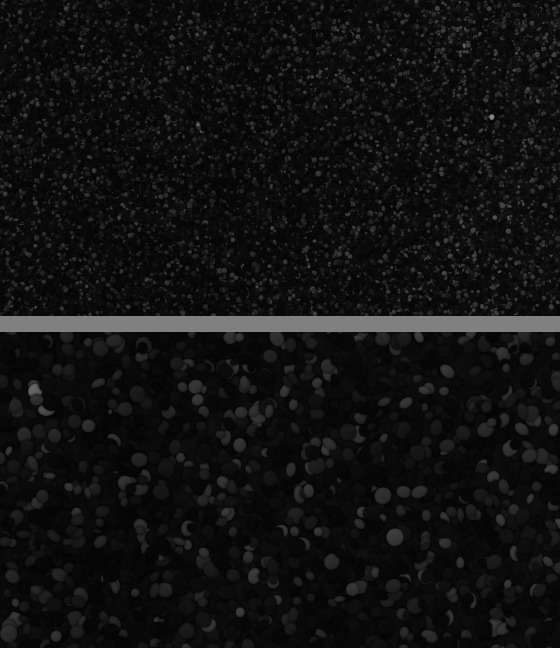
Top: the whole. Bottom: its middle third, enlarged.
Give the GLSL for this texture, as a WebGL 2 fragment shader.

```glsl
#version 300 es
precision highp float;

uniform vec2 u_resolution;
out vec4 fragColor;

// Three random values per integer cell
vec3 hash3(ivec3 cell) {
    uvec3 v = uvec3(cell + 512) * 1664525u + 1013904223u;
    v.x += v.y * v.z; v.y += v.z * v.x; v.z += v.x * v.y;
    v ^= v >> 16u;
    v.x += v.y * v.z; v.y += v.z * v.x; v.z += v.x * v.y;
    return vec3(v >> 8u) / 16777216.0;
}

float valueNoise(vec2 p, int seed) {
    ivec2 i = ivec2(floor(p));
    vec2 f = fract(p);
    f = f * f * (3.0 - 2.0 * f);
    float a = hash3(ivec3(i, seed)).x;
    float b = hash3(ivec3(i + ivec2(1, 0), seed)).x;
    float c = hash3(ivec3(i + ivec2(0, 1), seed)).x;
    float d = hash3(ivec3(i + ivec2(1, 1), seed)).x;
    return mix(mix(a, b, f.x), mix(c, d, f.x), f.y);
}

// One jittered layer of overlapping pebbles painted over the tone below
float pebbleLayer(vec2 p, float below, int layer, float pixel) {
    const float cellSize = 0.023;
    vec2 grid = p / cellSize + hash3(ivec3(layer, 7, 91)).xy * 9.0;
    ivec2 base = ivec2(floor(grid));
    float tone = below;

    for (int y = -1; y <= 1; y++) {
        for (int x = -1; x <= 1; x++) {
            ivec2 cell = base + ivec2(x, y);
            vec3 place = hash3(ivec3(cell, layer * 3));
            vec3 form = hash3(ivec3(cell, layer * 3 + 1));
            vec3 look = hash3(ivec3(cell, layer * 3 + 2));
            if (place.z > 0.76) continue;

            // Rotated ellipse, some round and some narrow
            vec2 d = (grid - vec2(cell) - 0.1 - 0.8 * place.xy) * cellSize;
            float angle = form.x * 3.14159;
            vec2 axis = vec2(cos(angle), sin(angle));
            vec2 q = vec2(dot(d, axis), dot(d, vec2(-axis.y, axis.x)));
            float size = mix(0.0045, 0.0095, form.y);
            vec2 radii = size * vec2(1.0, mix(0.42, 0.98, sqrt(form.z)));
            float dist = (length(q / radii) - 1.0) * radii.y;

            // Thin contact shadow, then a softly lit flat face
            tone *= mix(0.6, 1.0, smoothstep(-0.001, 0.0028, dist));
            float face = 0.032 + 0.235 * pow(look.x, 2.9);
            face += step(0.9975, look.y) * 0.3;
            face *= 0.96 + 0.16 * dot(d, vec2(-0.5, 0.85)) / size;
            face *= mix(1.0, 0.78, smoothstep(-0.0025, 0.0, dist));
            float cover = 1.0 - smoothstep(-0.6 * pixel, 0.6 * pixel, dist);
            tone = mix(tone, face, cover);
        }
    }
    return tone;
}

void main() {
    vec2 p = gl_FragCoord.xy / u_resolution.y;
    float pixel = 1.0 / u_resolution.y;

    // Dark bed
    float tone = 0.035 + 0.025 * valueNoise(p * 140.0, 40);
    for (int layer = 0; layer < 5; layer++) {
        tone = pebbleLayer(p, tone, layer, pixel);
    }

    // Uneven light, stronger to the right, and fine grain
    float across = gl_FragCoord.x / u_resolution.x;
    float patches = valueNoise(p * vec2(11.0, 9.0), 41);
    tone *= (0.88 + 0.26 * smoothstep(0.4, 1.0, across)) * (0.84 + 0.3 * patches);
    tone += 0.012 * (valueNoise(p * 250.0, 42) - 0.5);
    fragColor = vec4(vec3(max(tone, 0.02)), 1.0);
}
```
